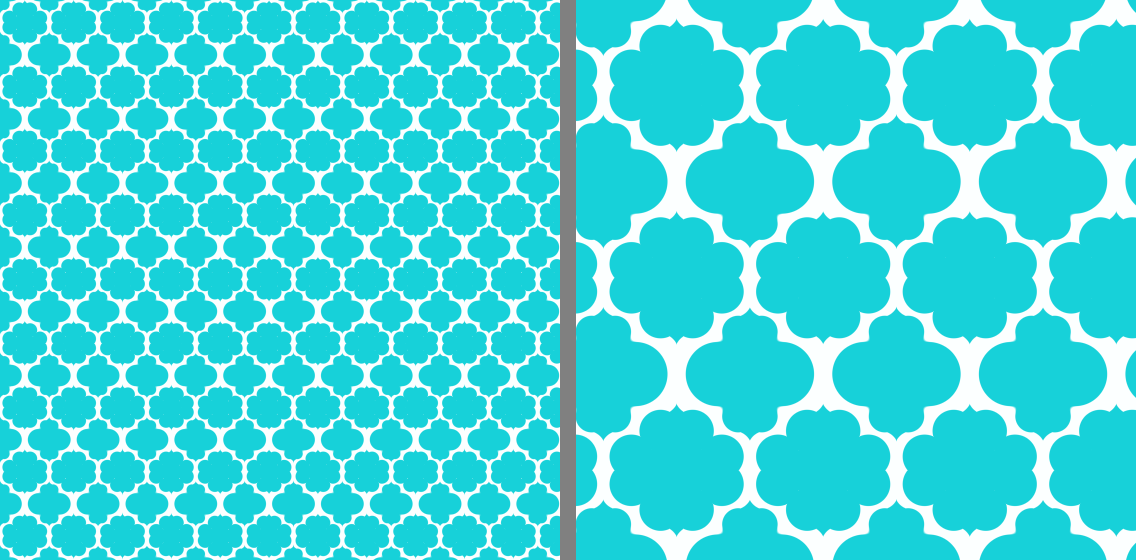
Left: the whole. Right: its middle third, enlarged.
A WebGL 2 fragment shader for this pattern:

```glsl
#version 300 es
precision highp float;
// Ogee trellis: scalloped rosettes alternate with plain quatrefoils on a
// half-drop grid. Both are unions of circles, folded into one quadrant by
// symmetry; the area left between them forms the white lattice.

#define CANVAS 1152.0                    // design units across the canvas
#define CELL vec2(100.5, 132.0)          // one repeat, in design units
#define ROSETTE_ORIGIN vec2(51.0, 49.5)  // centre of the lower left rosette
#define FILLET 6.0                       // rounding of the quatrefoil corners
#define TURQUOISE vec3(0.09, 0.82, 0.85)
#define WHITE vec3(0.99, 1.0, 1.0)

uniform vec2 u_resolution;
out vec4 fragColor;

float circle(vec2 p, vec2 center, float radius) {
    return length(p - center) - radius;
}

float smoothUnion(float a, float b, float k) {
    float h = max(k - abs(a - b), 0.0) / k;
    return min(a, b) - 0.25 * k * h * h;
}

// Pointed tip on the vertical axis, hollowed out by a circular arc.
float ogeeTip(vec2 p, vec2 center, float radius) {
    vec2 inside = p - center;
    return max(-circle(p, center, radius), max(inside.x, inside.y));
}

// One quadrant of the rosette: sharp cusps between its lobes.
float rosette(vec2 p) {
    float core = circle(p, vec2(0.0), 22.0);
    float sideLobe = circle(p, vec2(31.0, 9.5), 15.0);
    float topLobe = circle(p, vec2(11.0, 27.0), 14.5);
    float tip = ogeeTip(p, vec2(12.0, 51.5), 13.5);
    return min(min(core, sideLobe), min(topLobe, tip));
}

// One quadrant of the quatrefoil: wide sides flow into a small pointed top.
float quatrefoil(vec2 p) {
    float core = circle(p, vec2(0.0), 24.0);
    float sideLobe = circle(p, vec2(22.0, 0.0), 22.0);
    float topLobe = circle(p, vec2(8.0, 29.0), 11.0);
    float tip = ogeeTip(p, vec2(11.0, 51.5), 12.5);
    float lobes = smoothUnion(sideLobe, topLobe, FILLET);
    return min(min(core, lobes), tip);
}

void main() {
    float unitsPerPixel = CANVAS / min(u_resolution.x, u_resolution.y);
    vec2 p = gl_FragCoord.xy * unitsPerPixel;

    // Fold the plane into a quadrant between the two tile centres.
    vec2 halfCell = 0.5 * CELL;
    vec2 fromRosette = abs(mod(p - ROSETTE_ORIGIN + halfCell, CELL) - halfCell);
    vec2 fromQuatrefoil = halfCell - fromRosette;

    float tile = min(rosette(fromRosette), quatrefoil(fromQuatrefoil));
    float lattice = smoothstep(-0.7, 0.7, tile / unitsPerPixel);
    fragColor = vec4(mix(TURQUOISE, WHITE, lattice), 1.0);
}
```
